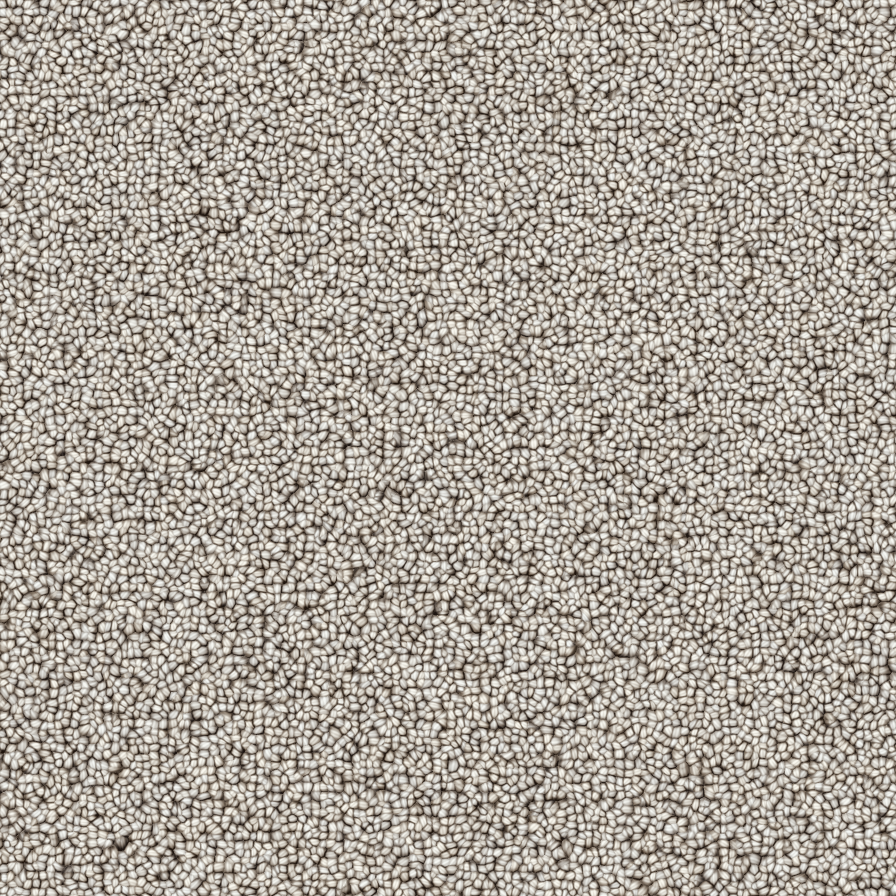
A Shadertoy shader for this texture:

```glsl
// Cut-pile carpet in warm grey beige: small rounded tufts packed at random.
// Cellular noise gives each tuft a soft dome, uneven seams and dark pits;
// layered sines bend the rows slightly, and 2x2 samples smooth the edges.

#define TUFTS 112.0        // tufts across the canvas
#define JITTER 0.84        // scatter of the tuft centres
#define STRETCH 0.16       // elongation of a tuft
#define TOP_TONE 0.885     // tone of a tuft top
#define SEAM_DEPTH 0.25    // darkening between two tufts
#define PIT_DEPTH 0.40     // darkening away from the tuft centres
#define TUFT_VARIATION 0.12
#define SIDE_LIGHT 0.16    // light from the upper left
#define FIBRE_CONTRAST 0.045
#define SHADOW_COLOR vec3(0.19, 0.15, 0.12)
#define MIDDLE_COLOR vec3(0.51, 0.46, 0.41)
#define LIGHT_COLOR vec3(0.87, 0.86, 0.83)

vec3 hash3(vec2 p) {
    vec3 q = fract(p.xyx * vec3(0.1031, 0.1030, 0.0973));
    q += dot(q, q.yxz + 33.33);
    return fract((q.xxy + q.yzz) * q.zyx);
}

// Smooth, irregular field made of turned sine layers, about -1 to 1
float sineField(vec2 p) {
    float sum = 0.0, weight = 0.5;
    for (int i = 0; i < 3; i++) {
        sum += weight * sin(p.x + 1.7 * sin(p.y * 0.8)) * cos(p.y + 0.6 * p.x);
        p = mat2(0.8, 0.6, -0.6, 0.8) * p * 1.73 + 2.4;
        weight *= 0.6;
    }
    return sum;
}

vec3 toneToColor(float tone) {
    vec3 dark = mix(SHADOW_COLOR, MIDDLE_COLOR, (tone - 0.15) / 0.31);
    vec3 light = mix(MIDDLE_COLOR, LIGHT_COLOR, (tone - 0.46) / 0.40);
    return tone < 0.46 ? dark : light;
}

vec3 carpet(vec2 uv) {
    // Bend the grid so that no rows show
    vec2 bend = vec2(sineField(uv * 61.0), sineField(uv * 57.0 + 9.0));
    vec2 p = uv * TUFTS + 0.25 * bend;
    vec2 cell = floor(p);

    // Nearest and second nearest tuft
    float nearest = 9.0, second = 9.0;
    vec2 local = vec2(0.0), offset = vec2(0.0), id = cell, neighbour = cell;
    for (int y = -2; y <= 2; y++) {
        for (int x = -2; x <= 2; x++) {
            vec2 c = cell + vec2(x, y);
            vec3 rnd = hash3(c + 17.0);
            vec2 v = p - c - 0.5 - JITTER * (rnd.xy - 0.5);
            float angle = 6.2832 * rnd.z;
            float ca = cos(angle), sa = sin(angle);
            vec2 q = mat2(ca, -sa, sa, ca) * v;
            q *= vec2(1.0 + STRETCH, 1.0 - STRETCH);
            float d = length(q) * mix(0.9, 1.1, fract(rnd.z * 7.31));
            if (d < nearest) {
                second = nearest;
                neighbour = id;
                nearest = d;
                local = q;
                offset = v;
                id = c;
            } else if (d < second) {
                second = d;
                neighbour = c;
            }
        }
    }

    // Soft dome with pits, and seams that differ from pair to pair
    vec3 tuft = hash3(id + 211.0);
    float seamStrength = 0.3 + 1.4 * hash3(id + neighbour + 57.0).x;
    float seam = 1.0 - smoothstep(0.0, 0.42, second - nearest);
    float pit = smoothstep(0.2, 0.8, nearest);
    float tone = TOP_TONE - SEAM_DEPTH * seamStrength * seam - PIT_DEPTH * pit;

    // Per-tuft tone, side light and twisted fibres
    tone += TUFT_VARIATION * (tuft.x - 0.5);
    tone += SIDE_LIGHT * dot(offset, vec2(-0.6, 0.8));
    tone += FIBRE_CONTRAST * sin(13.0 * local.x + 5.0 * local.y + 6.3 * tuft.z);

    // Slight warm or cool tint per tuft
    vec3 tint = (tuft.z - 0.5) * vec3(0.018, 0.0, -0.025);
    return toneToColor(clamp(tone, 0.08, 0.97)) + tint;
}

void mainImage(out vec4 fragColor, in vec2 fragCoord) {
    vec3 color = vec3(0.0);
    for (int i = 0; i < 4; i++) {
        vec2 shift = vec2(i % 2, i / 2) * 0.5 - 0.25;
        color += carpet((fragCoord + shift) / iResolution.y);
    }
    fragColor = vec4(clamp(color * 0.25, 0.0, 1.0), 1.0);
}
```
